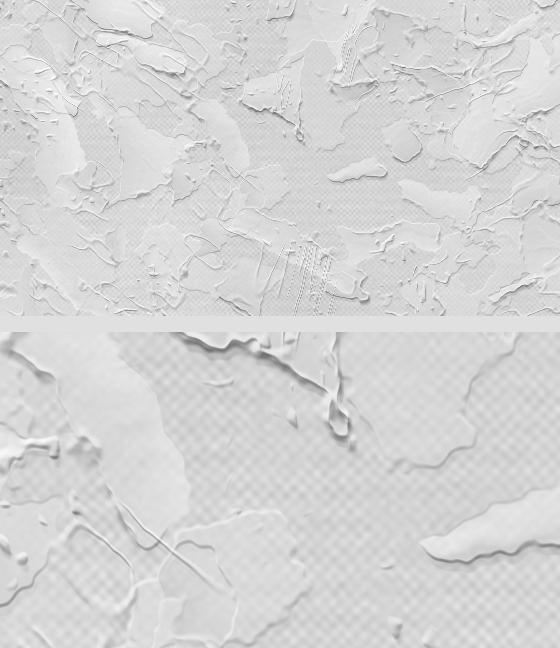
Top: the whole. Bottom: its middle third, enlarged.
Give the GLSL for this texture, as a WebGL 1 fragment shader.

```glsl
precision highp float;
// White impasto: palette-knife smears of thick paint over a woven canvas, lit from above.
uniform vec2 u_resolution;

const int STROKE_COUNT = 46;
const vec2 LIGHT_DIR = vec2(-0.3, 0.954);
const vec3 CANVAS_WHITE = vec3(0.832);

float hash(vec2 p) {
  vec3 q = fract(p.xyx * 0.1031);
  q += dot(q, q.yzx + 33.33);
  return fract((q.x + q.y) * q.z);
}

float noise(vec2 p) {
  vec2 cell = floor(p);
  vec2 f = fract(p);
  f = f * f * (3.0 - 2.0 * f);
  float low = mix(hash(cell), hash(cell + vec2(1.0, 0.0)), f.x);
  float high = mix(hash(cell + vec2(0.0, 1.0)), hash(cell + 1.0), f.x);
  return mix(low, high, f.y);
}

float fbm(vec2 p) {
  float sum = 0.0;
  float amp = 0.5;
  for (int i = 0; i < 5; i++) {
    sum += amp * noise(p);
    p = mat2(1.6, 1.2, -1.2, 1.6) * p + 7.3;
    amp *= 0.5;
  }
  return sum;
}

vec2 rotate(vec2 p, float angle) {
  float c = cos(angle);
  float s = sin(angle);
  return vec2(c * p.x + s * p.y, c * p.y - s * p.x);
}

float roundedBox(vec2 p, vec2 halfSize, float radius) {
  vec2 q = abs(p) - halfSize + radius;
  return length(max(q, 0.0)) + min(max(q.x, q.y), 0.0) - radius;
}

// Knife direction: falling on the left, rising on the right.
float knifeAngle(float x) {
  return mix(-0.75, 0.42, smoothstep(0.8, 1.15, x));
}

// Adds one stroke to the surface: x is height, y is cover of the weave, z is tone.
vec3 layStroke(vec3 surface, vec2 p, vec2 warp, float id, float aspect) {
  vec2 centre = fract(id * vec2(0.7549, 0.5698) + vec2(0.31, 0.17));
  centre = (centre * 1.1 - 0.05) * vec2(aspect, 1.0);
  vec4 rnd = vec4(hash(vec2(id, 1.7)), hash(vec2(id, 5.2)), hash(vec2(id, 9.4)), hash(vec2(id, 13.8)));
  vec2 halfSize = vec2(mix(0.05, 0.25, rnd.x * rnd.x), mix(0.016, 0.085, rnd.y));
  vec2 v = rotate(p - centre, knifeAngle(centre.x) + (rnd.z - 0.5) * 1.1);
  if (length(v) > halfSize.x + 0.16) return surface;

  // Ragged, tapering outline
  float rag = (noise(v * vec2(14.0, 34.0) + id * 17.0) - 0.5) * 0.024;
  rag += (noise(p * 85.0 + id * 7.0) - 0.5) * 0.007;
  v += warp;
  v.y *= 1.0 + (rnd.w - 0.5) * 1.5 * clamp(v.x / halfSize.x, -1.0, 1.0);
  float d = roundedBox(v, halfSize, 0.016) + rag;
  if (d > 0.025) return surface;

  // Paint is thin on one side and piles up in a broken ridge on the other
  float side = rnd.w < 0.7 ? -1.0 : 1.0;
  float across = side * v.y / halfSize.y;
  float pile = smoothstep(-1.0, 0.8, across);
  float thick = mix(0.004, 0.0105, rnd.z);
  float mask = smoothstep(0.002, -0.002, d);
  float broken = smoothstep(0.3, 0.62, noise(p * 13.0 + id * 5.0));
  float lump = noise(p * 62.0 + id);
  float width = mix(0.003, 0.0065, lump * broken);
  float ridge = exp(-d * d / (width * width)) * thick * pile * broken * (0.4 + 1.9 * lump * lump);
  float streaks = (noise(vec2(v.x * 5.0, v.y * 75.0) + id * 3.0) - 0.5) * 0.0012;
  float tone = mix(-0.005, 0.055, rnd.x) - 0.028 * clamp(across, -1.0, 1.0);
  float height = mix(surface.x, surface.x * 0.35 + thick * pile + streaks, mask) + ridge;
  return vec3(height, mix(surface.yz, vec2(mix(0.7, 1.0, rnd.y), tone), mask));
}

vec3 paintSurface(vec2 p, float aspect) {
  float bend = fbm(p * 5.0 + 11.0);
  vec2 warp = (vec2(bend, fbm(p * 5.0 + 47.0)) - 0.48) * 0.16;

  // Thin scraped ground coat with ragged borders
  float coat = smoothstep(0.53, 0.55, bend);
  vec3 surface = vec3(coat * 0.003 + bend * 0.006, coat * 0.5, coat * 0.018);
  for (int i = 0; i < STROKE_COUNT; i++) {
    surface = layStroke(surface, p, warp, float(i), aspect);
  }

  // Torn wrinkles along the knife direction, and clusters of loose clots
  vec2 along = rotate(p, knifeAngle(p.x)) + warp * 0.5;
  float crease = abs(noise(along * vec2(9.0, 24.0) + 61.0) - 0.5);
  float torn = smoothstep(0.5, 0.68, noise(p * 7.0 + 31.0));
  float clot = smoothstep(0.74, 0.95, noise(p * 58.0 + warp * 60.0));
  float cluster = smoothstep(0.52, 0.72, noise(p * 8.0 + 23.0));
  surface.x += 0.005 * torn * smoothstep(0.07, 0.0, crease) + 0.009 * clot * cluster;
  return surface;
}

float weave(vec2 p) {
  vec2 thread = (p + 0.006 * noise(p * 30.0)) * 370.0;
  float knots = sin(thread.x) * sin(thread.y) + 0.3 * sin(thread.y * 0.5);
  return knots * (0.4 + noise(p * 40.0)) + 1.1 * (noise(p * 150.0 + 5.0) - 0.5);
}

void main() {
  vec2 p = gl_FragCoord.xy / u_resolution.y;
  float aspect = u_resolution.x / u_resolution.y;
  float reach = 0.0032;
  vec3 here = paintSurface(p, aspect);
  float towardLight = paintSurface(p + LIGHT_DIR * reach, aspect).x;
  float occluder = paintSurface(p + LIGHT_DIR * 0.013, aspect).x;

  // Facing slopes brighten gently, averted slopes and cast shadows fall darker
  float slope = (here.x - towardLight) / reach;
  float lit = max(slope, 0.0);
  float averted = max(-slope, 0.0);
  float tone = 0.14 * lit / (1.0 + lit) - 0.2 * averted / (1.0 + 0.35 * averted);
  tone -= 0.09 * smoothstep(0.001, 0.012, occluder - here.x);
  tone += here.z + 0.03 * weave(p) * (1.0 - 0.92 * here.y);
  tone += 0.075 * (fbm(p * 2.0 + 4.0) - 0.48) + 0.016 * (noise(p * 210.0) - 0.5);
  gl_FragColor = vec4(clamp(CANVAS_WHITE + tone, 0.0, 1.0), 1.0);
}
```
